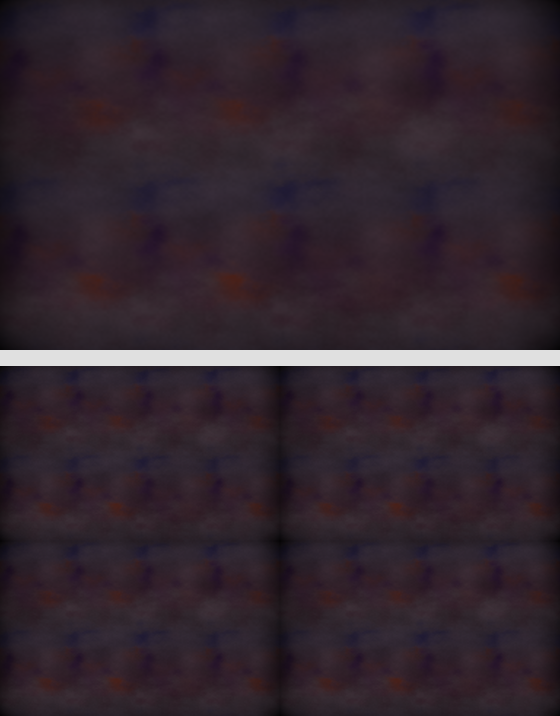
Top, the tile; bottom, the same tile 2 across and 2 down.
Reproduce this texture procedurally as a Shadertoy shader.

```glsl
const vec2 REPEATS = vec2(4.0, 2.0);
const vec2 CLOUD_CELLS = vec2(3.0, 6.0);   // noise cells per repeat
const float WARP = 0.20;
const float CLOUD_CONTRAST = 0.34;
const float WEAR_CONTRAST = 0.22;
const float GRAIN = 0.05;
const float FADED_COLUMN = 2.0;            // column whose rust has worn away
const float FADED_RUST = 0.2;
const float TAU = 6.2831853;

const vec3 MAROON = vec3(0.190, 0.115, 0.155);
const vec3 GREY   = vec3(0.208, 0.162, 0.188);
const vec3 SLATE  = vec3(0.190, 0.165, 0.215);
const vec3 INDIGO = vec3(0.115, 0.095, 0.215);
const vec3 PURPLE = vec3(0.135, 0.060, 0.175);
const vec3 RUST   = vec3(0.270, 0.110, 0.075);

float hash(vec2 p) {
    return fract(sin(dot(p, vec2(127.1, 311.7))) * 43758.5453);
}

// Value noise that wraps after a whole number of cells.
float wrapNoise(vec2 p, vec2 period) {
    vec2 cell = floor(p);
    vec2 f = fract(p);
    f = f * f * f * (f * (f * 6.0 - 15.0) + 10.0);
    vec2 a = mod(cell, period);
    vec2 b = mod(cell + 1.0, period);
    return mix(mix(hash(a), hash(vec2(b.x, a.y)), f.x),
               mix(hash(vec2(a.x, b.y)), hash(b), f.x), f.y);
}

float clouds(vec2 p, vec2 period) {
    float sum = 0.0, weight = 0.5;
    for (int i = 0; i < 5; i++) {
        sum += weight * wrapNoise(p, period);
        p = p * 2.0 + 1.0;
        period *= 2.0;
        weight *= 0.5;
    }
    return sum / 0.96875;
}

// Soft blot repeated in every cell, with its own strength in each.
float stain(vec2 p, vec2 centre, vec2 size) {
    vec2 q = p - centre + 0.5;
    vec2 d = (fract(q) - 0.5) / size;
    float strength = mix(0.75, 1.0, hash(mod(floor(q), REPEATS) + centre));
    return strength * exp(-dot(d, d));
}

float rustFade(vec2 p, float centreX) {
    float column = mod(floor(p.x - centreX + 0.5), REPEATS.x);
    return abs(column - FADED_COLUMN) < 0.5 ? FADED_RUST : 1.0;
}

void mainImage(out vec4 fragColor, in vec2 fragCoord) {
    vec2 uv = fragCoord / iResolution.xy;
    vec2 p = vec2(uv.x, 1.0 - uv.y) * REPEATS;

    // Clouds shared by all repeats, and wear that spans the whole canvas
    vec2 cloudPos = p * CLOUD_CELLS;
    float cloudA = clouds(cloudPos, CLOUD_CELLS);
    float cloudB = clouds(cloudPos * 2.0 + 7.0, CLOUD_CELLS * 2.0);
    float wear = clouds(p * vec2(2.0, 4.0) + 3.0, REPEATS * vec2(2.0, 4.0));
    vec2 q = p + WARP * (vec2(cloudA, cloudB) - 0.5) + 0.08 * (wear - 0.5);

    // Horizontal bands of slate, maroon and grey
    float greyBand = 0.5 + 0.5 * cos(TAU * (q.y - 0.95));
    float slateBand = pow(0.5 + 0.5 * cos(TAU * (q.y - 0.13)), 2.0);
    float mottling = 0.9 * (cloudB - 0.5) + 0.7 * (wear - 0.5);
    vec3 color = mix(MAROON, GREY, clamp(0.15 + 0.8 * greyBand + mottling, 0.0, 1.0));
    color = mix(color, SLATE, 0.65 * slateBand);
    color = mix(color, GREY, 0.6 * stain(q, vec2(0.72, 0.38), vec2(0.20, 0.15)));

    // Blue and purple blots
    float indigo = stain(q, vec2(0.00, 0.13), vec2(0.13, 0.08))
                 + 0.6 * stain(q, vec2(0.24, 0.05), vec2(0.18, 0.06));
    float purple = stain(q, vec2(0.06, 0.40), vec2(0.10, 0.13))
                 + 0.5 * stain(q, vec2(0.54, 0.49), vec2(0.08, 0.06))
                 + 0.3 * stain(q, vec2(0.30, 0.60), vec2(0.16, 0.10));
    float patchy = 0.5 + cloudB;
    color = mix(color, INDIGO, clamp(0.75 * indigo * patchy, 0.0, 0.9));
    color = mix(color, PURPLE, clamp(0.75 * purple * patchy, 0.0, 0.9));

    // Rust blots
    float rust = stain(q, vec2(0.73, 0.65), vec2(0.15, 0.07)) * rustFade(q, 0.73)
               + 0.5 * stain(q, vec2(0.90, 0.29), vec2(0.10, 0.06))
               + 0.4 * stain(q, vec2(0.34, 0.41), vec2(0.15, 0.05)) * rustFade(q, 0.34);
    color = mix(color, RUST, clamp(0.75 * rust * (0.2 + 1.6 * cloudB), 0.0, 0.85));

    // Tonal variation and fine grain
    vec2 grainCells = vec2(48.0, 60.0);
    float grain = wrapNoise(p * grainCells, REPEATS * grainCells) - 0.5;
    color *= 1.0 + CLOUD_CONTRAST * (cloudA - 0.5) + WEAR_CONTRAST * (wear - 0.5) + GRAIN * grain;

    // Dark border, strongest in the corners
    vec2 edge = pow(abs(uv * 2.0 - 1.0), vec2(9.0, 12.0));
    float shade = 0.45 * edge.x + 0.18 * edge.y + 0.27 * edge.x * edge.y;
    color *= 1.0 - shade;

    fragColor = vec4(color, 1.0);
}
```
